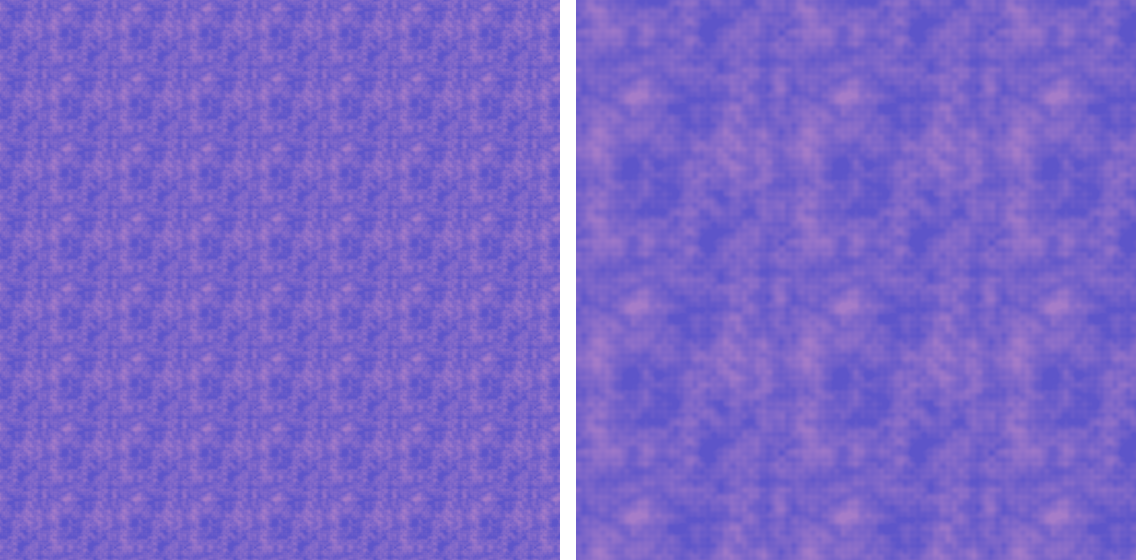
Left: the whole. Right: its middle third, enlarged.
This texture map is drawn by a three.js fragment shader. Its source:

```glsl
#define REPEATS 8.0
#define BLUE vec3(0.37, 0.335, 0.79)
#define PINK vec3(0.60, 0.46, 0.79)
#define BASE_TONE 0.485
#define CLOUD 0.36
#define STREAK 0.50
#define FLECK 0.60
#define GRAIN 0.40
#define STAIN 0.40
#define WEAVE 0.03
#define THREADS vec2(32.0, 32.0)
#define TAU 6.2831853

varying vec2 vUv;

float hash(vec2 p) {
  return fract(sin(dot(p, vec2(127.1, 311.7))) * 43758.5453);
}

// Value noise on a lattice that wraps at the cell edge, centred on zero
float wrapNoise(vec2 cell, vec2 period, float seed) {
  vec2 p = cell * period;
  vec2 i = floor(p);
  vec2 f = fract(p);
  f = f * f * (3.0 - 2.0 * f);
  vec2 a = mod(i, period) + seed;
  vec2 b = mod(i + 1.0, period) + seed;
  float low = mix(hash(a), hash(vec2(b.x, a.y)), f.x);
  float high = mix(hash(vec2(a.x, b.y)), hash(b), f.x);
  return mix(low, high, f.y) - 0.5;
}

// Soft elliptical stain, measured across the cell edges
float stain(vec2 cell, vec2 centre, vec2 radius) {
  vec2 d = (fract(cell - centre + 0.5) - 0.5) / radius;
  return exp(-dot(d, d));
}

// Broad light and dark areas of one repeat
float stains(vec2 cell) {
  float dark = stain(cell, vec2(0.19, 0.82), vec2(0.05, 0.17))
             + stain(cell, vec2(0.29, 0.79), vec2(0.04, 0.14))
             + stain(cell, vec2(0.94, 0.56), vec2(0.12, 0.11))
             + stain(cell, vec2(0.95, 0.32), vec2(0.13, 0.05))
             + stain(cell, vec2(0.32, 0.25), vec2(0.11, 0.08));
  float light = stain(cell, vec2(0.19, 0.17), vec2(0.06, 0.11))
              + stain(cell, vec2(0.42, 0.70), vec2(0.07, 0.17))
              + stain(cell, vec2(0.80, 0.68), vec2(0.06, 0.17))
              + stain(cell, vec2(0.94, 0.88), vec2(0.08, 0.05));
  return STAIN * (light - dark);
}

// Worn dye: clouds, upright streaks, flat flecks and fine grain
float dye(vec2 cell) {
  return CLOUD * wrapNoise(cell, vec2(7.0, 6.0), 3.0)
       + STREAK * wrapNoise(cell, vec2(16.0, 6.0), 17.0)
       + FLECK * wrapNoise(cell, vec2(14.0, 22.0), 41.0)
       + GRAIN * wrapNoise(cell, vec2(34.0, 34.0), 73.0);
}

void main() {
  vec2 cell = fract(vUv * REPEATS);
  float tone = BASE_TONE + stains(cell) + dye(cell);

  // Fine woven threads in both directions
  vec2 thread = cos(TAU * THREADS * cell);
  tone += WEAVE * (thread.x + thread.y);

  gl_FragColor = vec4(mix(BLUE, PINK, clamp(tone, 0.0, 1.2)), 1.0);
}
```
